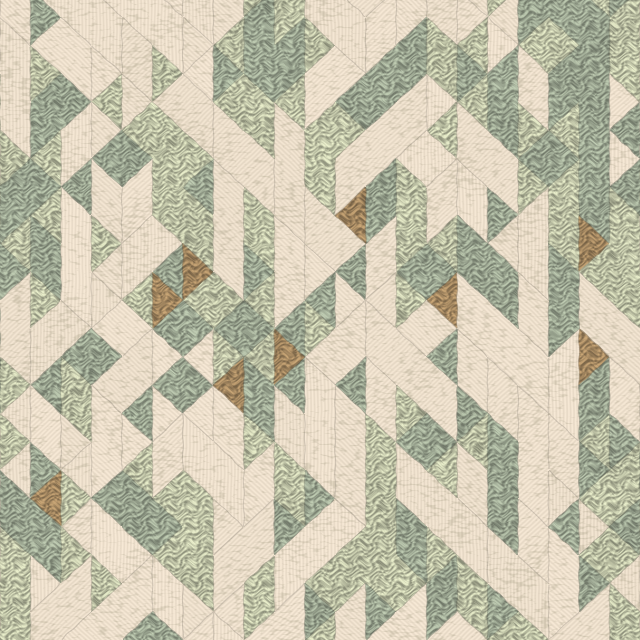
Write a WebGL 1 fragment shader that draws this pattern.

```glsl
precision highp float;
uniform vec2 u_resolution;

const vec2 LATTICE = vec2(21.0, 11.3);      // columns and triangle rows per canvas
const float CREAM_CHANCE = 0.34;            // chance that a strip is cream
const float ACCENT_CHANCE = 0.17;           // lone foil triangles over the strips
const float GOLD_CHANCE = 0.05;             // part of the foil triangles in gold
const float LIGHT_CHANCE = 0.54;            // part of the foil in the lighter green
const float RIBS = 185.0;                   // woven ribs per canvas
const float RIB_DEPTH = 0.028;
const vec2 CRINKLE = vec2(105.0, 150.0);    // foil bumps per canvas
const float CRINKLE_DEPTH = 0.52;
const vec2 FLECKS = vec2(75.0, 210.0);      // flat dashes in the cream weave
const float SEAM_WIDTH = 0.0018;
const float SEAM_DEPTH = 0.13;
const float EDGE_SOFTNESS = 0.0013;
const vec3 CREAM = vec3(0.94, 0.885, 0.81);
const vec3 BEIGE = vec3(0.83, 0.785, 0.70);
const vec3 SAGE = vec3(0.725, 0.74, 0.63);
const vec3 TEAL = vec3(0.595, 0.635, 0.555);
const vec3 GOLD = vec3(0.63, 0.52, 0.37);

float hash(vec3 k) {
  k = fract(k * vec3(0.1031, 0.1130, 0.0973));
  k += dot(k, k.yzx + 33.33);
  return fract((k.x + k.y) * k.z);
}

// Cellular noise: distance to the nearest scattered point
float cellular(vec2 q) {
  vec2 cell = floor(q);
  float nearest = 2.0;
  for (int j = -1; j <= 1; j++) {
    for (int i = -1; i <= 1; i++) {
      vec2 c = cell + vec2(float(i), float(j));
      vec2 point = c + vec2(hash(vec3(c, 2.0)), hash(vec3(c, 9.0)));
      nearest = min(nearest, distance(q, point));
    }
  }
  return nearest;
}

float mottle(vec2 p) {
  return 0.5 * sin(p.x * 31.0 + 2.0 * sin(p.y * 23.0))
       + 0.3 * sin(p.y * 57.0 + 2.5 * sin(p.x * 41.0))
       + 0.2 * sin((p.x + p.y) * 93.0 + 2.0 * sin(p.x * 77.0 - p.y * 64.0));
}

// Piece covering a triangle. x: 0 cream, 1 sage, 2 teal, 3 gold; y: identity
vec2 pieceAt(vec3 id) {
  float top = 0.0;
  for (int i = 0; i < 3; i++) {
    float family = float(i);
    float lane = id[i];
    float run = i == 0 ? id.y : id.x;
    float size = i == 0 ? 2.0 : 3.0;
    float shift = floor(hash(vec3(lane, family, 5.0)) * size);
    float priority = hash(vec3(lane, floor((run + shift) / size), family * 17.0 + 11.0));
    if (priority < CREAM_CHANCE) top = max(top, priority);
  }
  bool accent = hash(id + 7.0) < ACCENT_CHANCE;
  if (top > 0.0 && !accent) return vec2(0.0, top);

  // Foil triangles, about half of them paired into diamonds
  if (hash(id + 41.0) < GOLD_CHANCE) return vec2(3.0);
  bool paired = hash(id + 23.0) < 0.5;
  float tone = paired ? hash(vec3(id.yz, 3.0)) : hash(id + 59.0);
  return vec2(tone < LIGHT_CHANCE ? 1.0 : 2.0);
}

// Ribbed cream cloth, ribs running along one of three directions
vec3 creamCloth(float identity, vec2 p, float fleck, float cloud) {
  float pick = fract(identity * 91.7);
  vec2 across = pick < 0.34 ? vec2(1.0, 0.0)
              : pick < 0.67 ? vec2(0.68, 0.73) : vec2(-0.68, 0.73);
  float rib = sin(6.2832 * RIBS * dot(p, across) + 1.5 * cloud);
  float worn = smoothstep(0.42, 0.85, fleck + 0.16 * cloud);
  float shade = 0.15 * fract(identity * 57.3);
  return mix(CREAM, BEIGE, clamp(shade + 0.75 * worn, 0.0, 1.0)) + RIB_DEPTH * rib;
}

vec3 fabric(vec2 piece, vec2 p, float relief, float fleck, float cloud) {
  if (piece.x < 0.5) return creamCloth(piece.y, p, fleck, cloud);
  vec3 foil = piece.x < 1.5 ? SAGE : piece.x < 2.5 ? TEAL : GOLD;
  return foil * (1.0 + CRINKLE_DEPTH * relief + 0.035 * cloud);
}

void main() {
  vec2 p = gl_FragCoord.xy / u_resolution.y;
  float cloud = mottle(p);

  // Triangular lattice from three families of lines, slightly uneven
  vec2 wobble = 0.0007 * sin(p.yx * vec2(170.0, 145.0) + 3.0 * sin(p * 61.0));
  vec2 g = (p + wobble) * LATTICE;
  vec3 lines = vec3(g.x, g.y + 0.5 * g.x, g.y - 0.5 * g.x);
  vec3 id = floor(lines);
  vec3 f = lines - id;
  float slanted = length(LATTICE * vec2(0.5, 1.0));
  vec3 d = min(f, 1.0 - f) / vec3(LATTICE.x, slanted, slanted);
  float edge = min(d.x, min(d.y, d.z));
  vec3 axis = edge == d.x ? vec3(1.0, 0.0, 0.0)
            : edge == d.y ? vec3(0.0, 1.0, 0.0) : vec3(0.0, 0.0, 1.0);
  vec2 here = pieceAt(id);
  vec2 beyond = pieceAt(id + axis * sign(f - 0.5));

  // Crinkled relief lit from the upper left
  vec2 q = p * CRINKLE + 0.6 * sin(p.yx * 210.0);
  float relief = cellular(q + vec2(0.28, -0.36)) - cellular(q);
  float fleck = cellular(p * FLECKS);

  // Soft border and pressed seam between different pieces
  vec3 color = fabric(here, p, relief, fleck, cloud);
  if (distance(here, beyond) > 0.0001) {
    vec3 other = fabric(beyond, p, relief, fleck, cloud);
    color = mix(color, other, 0.5 - 0.5 * smoothstep(0.0, EDGE_SOFTNESS, edge));
    color *= 1.0 - SEAM_DEPTH * (1.0 - smoothstep(0.0, SEAM_WIDTH, edge));
  }
  gl_FragColor = vec4(color, 1.0);
}
```
